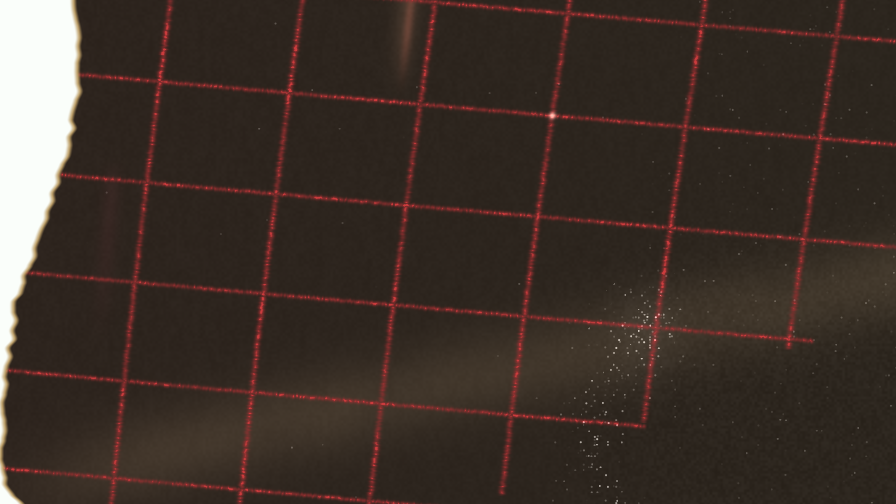
Give the GLSL for this pattern, as a Shadertoy shader.

```glsl
// Dark cloth with a tilted, slightly bowed grid of red stitched lines and a torn pale left edge.
// An inverse warp turns canvas position into grid coordinates; noise gives threads, grain and dust.
// Lengths are in canvas heights, measured from the top left after flipping y.

const vec3 CLOTH = vec3(0.174, 0.143, 0.116);
const vec3 HAZE  = vec3(0.082, 0.070, 0.052);
const vec3 RED   = vec3(0.60, 0.185, 0.19);
const vec3 CREAM = vec3(0.74, 0.62, 0.40);
const vec3 WHITE = vec3(0.98, 0.995, 0.98);

float hash(vec2 p) {
    vec3 q = fract(p.xyx * vec3(0.1031, 0.1030, 0.0973));
    q += dot(q, q.yzx + 33.33);
    return fract((q.x + q.y) * q.z);
}

float noise(vec2 p) {
    vec2 c = floor(p), f = fract(p);
    f = f * f * (3.0 - 2.0 * f);
    return mix(mix(hash(c), hash(c + vec2(1, 0)), f.x),
               mix(hash(c + vec2(0, 1)), hash(c + vec2(1, 1)), f.x), f.y);
}

float gauss(float d, float width) {
    return exp(-d * d / (width * width));
}

// Column and row coordinates: linear basis plus a small quadratic bow, solved by iteration.
vec2 gridCoord(vec2 p) {
    mat2 toGrid = inverse(mat2(0.2562, 0.0225, -0.0264, 0.2014));
    vec2 origin = vec2(0.317, 0.162);
    vec2 g = toGrid * (p - origin);
    for (int n = 0; n < 4; n++) {
        vec2 bow = 0.00116 * vec2(g.x * g.x + 0.8 * g.y * g.y - g.x * g.y, -g.y * g.y);
        g = toGrid * (p - origin - bow);
    }
    return g;
}

// One family of lines: signed offset across, position along, soft width, and end of the line.
float stitch(float across, float along, float id, float width, float end) {
    float thread = noise(vec2(along / 0.0034, id * 17.0 + 3.0));
    float wander = (noise(vec2(along / 0.0036, id * 11.0 + 40.0)) - 0.5) * 0.5 * width;
    float wear = 0.80 + 0.25 * noise(vec2(along * 14.0, id * 7.0 + 9.0));
    float body = gauss(across + wander, width) * (0.48 + 0.62 * thread) * wear;
    return body * (1.0 - smoothstep(end - 0.004, end + 0.004, along));
}

// Scattered bright specks, one candidate per small cell.
float dust(vec2 p, float size, float density) {
    vec2 c = floor(p / size), f = fract(p / size);
    vec2 center = 0.3 + 0.4 * vec2(hash(c + 5.0), hash(c + 19.0));
    float present = step(1.0 - density, hash(c + 71.0));
    float glow = hash(c + 37.0);
    return present * (1.0 - smoothstep(0.1, 0.6, length(f - center))) * glow * glow;
}

// Vertical light streak leaning left as it descends.
float streak(vec2 p, vec2 top, float lean, float span, float width) {
    float t = p.y - top.y;
    return gauss(p.x - top.x + lean * t, width)
         * smoothstep(-0.02, 0.04, t) * (1.0 - smoothstep(0.35 * span, span, t));
}

// Horizontal position of the torn edge at height t.
float tornEdge(float t) {
    float foot = max(t - 0.86, 0.0) / 0.14;
    float edge = 0.157 * (1.0 - smoothstep(0.15, 0.82, t)) + 0.035 * foot * foot;
    edge -= 0.010 * (1.0 - smoothstep(0.0, 0.08, t));
    float lumps = noise(vec2(t * 17.0, 2.0)) - 0.5;
    float nicks = noise(vec2(t * 55.0, 8.0)) - 0.5;
    return edge + 0.002 + (0.018 * lumps + 0.012 * nicks) * smoothstep(-0.1, 0.35, t);
}

vec3 clothColor(vec2 p) {
    float band = p.y - 0.975 + 0.24 * p.x;
    float haze = gauss(band, 0.085) * smoothstep(-0.1, 0.3, p.x);
    haze *= 0.85 + 0.3 * noise(p * 9.0);
    vec3 col = CLOTH + HAZE * haze;
    col += vec3(-0.002, 0.004, 0.001) * (p.x - 0.8);
    float coarse = smoothstep(1.0, 1.4, p.x) * smoothstep(0.3, 0.7, p.y);
    col += (noise(p * 190.0) - 0.5) * mix(0.014, 0.032, coarse);
    col += (noise(p * vec2(90.0, 35.0)) - 0.5) * 0.008;
    return col;
}

void mainImage(out vec4 fragColor, in vec2 fragCoord) {
    vec2 p = fragCoord / iResolution.y;
    p.y = 1.0 - p.y;
    vec3 col = clothColor(p);

    // Faint light streaks
    col += vec3(0.09, 0.065, 0.05) * streak(p, vec2(0.815, -0.04), 0.11, 0.25, 0.024);
    col += vec3(0.15, 0.06, 0.05) * streak(p, vec2(0.820, -0.04), 0.11, 0.24, 0.009);
    col += vec3(0.040, 0.012, 0.020) * streak(p, vec2(0.225, 0.33), 0.08, 0.38, 0.018);

    // Red grid: lines stop along a diagonal at the lower right
    vec2 g = gridCoord(p);
    vec2 id = round(g), off = g - id;
    float column = stitch(off.x * 0.257, g.y * 0.203, id.x, 0.0056, (6.4 - 0.86 * id.x) * 0.203);
    float row = stitch(off.y * 0.200, g.x * 0.257, id.y + 30.0, 0.0042, (7.5 - 1.16 * id.y) * 0.257);
    float thread = max(column, row);
    col = mix(col, RED, min(thread, 1.0));
    col += vec3(0.20, 0.05, 0.05) * smoothstep(0.72, 1.0, thread);
    col += vec3(0.7, 0.6, 0.55) * gauss(length((g - vec2(3, 0)) * vec2(0.257, 0.203)), 0.006);

    // Dust: dense in a worn trail, faint and sparse on the right
    float trail = gauss(p.x - 1.23 + 0.05 * sin(p.y * 9.0), 0.06) * smoothstep(0.54, 0.66, p.y);
    float knot = gauss(length((p - vec2(1.28, 0.66)) * vec2(1.0, 0.7)), 0.06);
    float loose = smoothstep(1.2, 1.5, p.x);
    float worn = clamp(trail + knot, 0.0, 1.0);
    col += mix(0.22, 0.60, worn) * dust(p, 0.0055, 0.001 + 0.02 * loose + 0.14 * trail + 0.20 * knot);
    col += 0.035 * knot;

    // Torn edge with a cream rim fading into white
    float inside = tornEdge(p.y) - p.x;
    vec3 paper = mix(CREAM, WHITE, smoothstep(0.001, 0.012, inside));
    col = mix(col, paper, smoothstep(-0.005, 0.004, inside));

    fragColor = vec4(clamp(col, 0.0, 1.0), 1.0);
}
```
